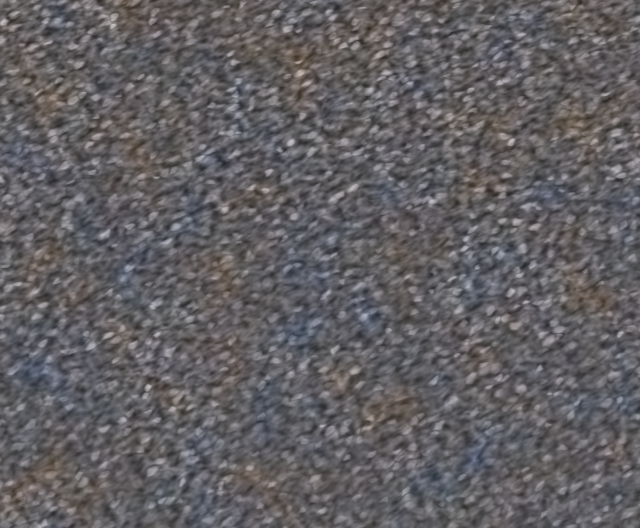
Give the GLSL for this texture, as a Shadertoy shader.

```glsl
// Draws worn grey asphalt: small slanted stone grains with faint coloured stains.

vec2 hash2(vec2 p) {
    vec3 q = fract(p.xyx * vec3(0.1031, 0.1030, 0.0973));
    q += dot(q, q.yzx + 33.33);
    return fract((q.xx + q.yz) * q.zy);
}

float cornerSlope(vec2 corner, vec2 offset) {
    float angle = 6.2832 * hash2(corner).x;
    return dot(vec2(cos(angle), sin(angle)), offset);
}

float gradientNoise(vec2 p) {
    vec2 i = floor(p), f = p - i;
    vec2 u = f * f * f * (f * (f * 6.0 - 15.0) + 10.0);
    vec2 x = vec2(1.0, 0.0), y = vec2(0.0, 1.0);
    float low = mix(cornerSlope(i, f), cornerSlope(i + x, f - x), u.x);
    float high = mix(cornerSlope(i + y, f - y), cornerSlope(i + 1.0, f - 1.0), u.x);
    return mix(low, high, u.y);
}

// Soft domes, one per jittered cell, each with its own size and brightness.
float pebbles(vec2 p) {
    vec2 cell = floor(p);
    float brightest = 0.0;
    for (int j = -1; j <= 1; j++) {
        for (int i = -1; i <= 1; i++) {
            vec2 id = cell + vec2(i, j);
            vec2 centre = id + 0.15 + 0.7 * hash2(id);
            vec2 trait = hash2(id + 71.0);
            float radius = mix(0.42, 0.72, trait.y);
            float dome = smoothstep(radius, radius * 0.3, length(p - centre));
            brightest = max(brightest, dome * trait.x * trait.x);
        }
    }
    return brightest;
}

void mainImage(out vec4 fragColor, in vec2 fragCoord) {
    vec2 uv = fragCoord / iResolution.y;

    // Grains shrink towards the far edge and lean up to the right.
    vec2 ground = uv + vec2(0.0, 0.12 * uv.y * uv.y);
    ground += 0.006 * vec2(gradientNoise(uv * 24.0), gradientNoise(uv * 24.0 + 40.0));
    float lean = 0.52;
    vec2 along = vec2(cos(lean), sin(lean));
    vec2 slanted = vec2(dot(ground, along), dot(ground, vec2(-along.y, along.x)));
    vec2 grain = slanted * vec2(44.0, 68.0) + 100.0;

    // Rough grain, bright stones and broad wear.
    float rough = gradientNoise(grain) + 0.5 * gradientNoise(grain * 1.9 + 17.0);
    float stones = pebbles(grain * 0.95 + 0.35 * gradientNoise(grain * 1.4 + 9.0));
    float wear = gradientNoise(uv * 5.0 + 3.0) + 0.5 * gradientNoise(uv * 13.0 + 8.0);
    float contrast = 1.0 + 0.35 * wear + 0.15 * (uv.y - 0.5);
    float tone = 0.40 + contrast * (0.23 * rough + 0.25 * (stones - 0.24)) + 0.03 * wear;
    tone = clamp(tone, 0.17, 0.74);

    // Faint blue and brown stains, warmer at the far edge.
    float stain = gradientNoise(uv * 6.0 + 31.0) + 0.7 * gradientNoise(uv * 15.0 + 52.0);
    float warmth = 0.055 * stain * abs(stain) + 0.018 * stain
                 + 0.012 * smoothstep(0.6, 1.0, uv.y);
    float green = 0.014 * gradientNoise(uv * 11.0 + 77.0);
    vec3 colour = tone * vec3(1.01, 0.99, 1.03);
    colour += vec3(warmth, green, -1.2 * warmth);

    fragColor = vec4(colour, 1.0);
}
```
